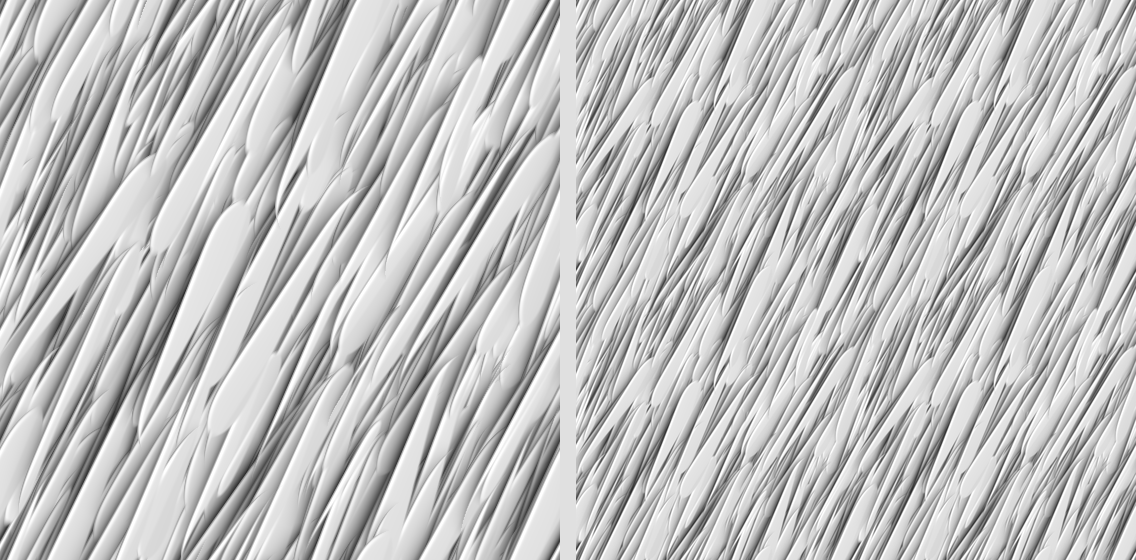
Left, the tile; right, the same tile 2 across and 2 down.
Write a Shadertoy shader that draws this texture.

```glsl
// Overlapping pale slanted blades, like layered shards in relief.
// Blades are scattered on a wrapping square and composited front to back;
// each has a bright left rim and casts a soft shadow on the blades below it.
#define BLADES 360
#define LEAN 1.11
#define LEAN_SPREAD 0.36
#define HALF_LENGTH vec2(0.10, 0.36)
#define HALF_WIDTH vec2(0.008, 0.040)
#define BODY_TONE 0.882
#define RIM_GLOW 0.12
#define RIM_SIZE 0.0040
#define SHADOW_DEPTH vec2(0.35, 0.80)
#define SHADOW_STACKING 0.30
#define EDGE_BLUR 0.002

// Four random values for one blade
vec4 hash4(float n) {
    vec4 p = fract(n * vec4(0.1031, 0.1030, 0.0973, 0.1099));
    p += dot(p, p.wzxy + 33.33);
    return fract((p.xxyz + p.yzzw) * p.zywx);
}

// Grey of a blade surface: rim on the left, slightly darker facet on the right
float bladeTone(float fromLeft, float across, float along, float width, vec4 rnd) {
    float rimOffset = (fromLeft - 0.005) / RIM_SIZE;
    float rim = RIM_GLOW * exp(-rimOffset * rimOffset);
    float sheen = 0.015 * exp(-fromLeft / 0.014);
    float facetLine = across - width * (rnd.z - 0.3) + 0.04 * along * (rnd.w - 0.5);
    float facet = 0.025 * smoothstep(0.0, 0.006, facetLine);
    float slope = 0.012 * across / width;
    float tone = BODY_TONE + 0.02 * (rnd.y - 0.5) + sheen - facet - slope;
    float endFade = 1.0 - pow(abs(along), 8.0);
    float bevel = mix(0.6, 1.0, smoothstep(0.0, 0.004, fromLeft));
    return (tone + rim * endFade) * mix(1.0, bevel, endFade);
}

void mainImage(out vec4 fragColor, in vec2 fragCoord) {
    vec2 uv = fragCoord / iResolution.xy;
    float grey = 0.0;
    float uncovered = 1.0;
    float light = 1.0;

    for (int i = 0; i < BLADES; i++) {
        // Placement: an even sequence with jitter, wrapped on the unit square
        float id = float(i) + 1.0;
        vec4 shape = hash4(id);
        vec4 look = hash4(id + 517.3);
        vec2 center = fract(id * vec2(0.7549, 0.5698) + 0.2 * look.xy);
        vec2 offset = fract(uv - center + 0.5) - 0.5;

        // Blade coordinates: along its axis and across it
        float angle = LEAN + LEAN_SPREAD * (0.5 * (shape.z + shape.w) - 0.5);
        vec2 axis = vec2(cos(angle), sin(angle));
        float size = pow(shape.x, 1.3);
        float width = mix(HALF_WIDTH.x, HALF_WIDTH.y, size);
        float halfLength = mix(HALF_LENGTH.x, HALF_LENGTH.y, mix(shape.x, shape.y, 0.5));
        float along = dot(offset, axis) / halfLength;
        float across = dot(offset, vec2(axis.y, -axis.x));
        if (abs(along) >= 1.0) continue;

        // Straight left edge; the right edge narrows toward one rounded end
        float t2 = along * along;
        float profile = width * (1.0 - t2 * t2 * t2 * t2);
        float flip = look.w < 0.65 ? 1.0 : -1.0;
        float taper = mix(1.0, 0.12, 0.5 + 0.5 * along * flip);
        float fromLeft = across + profile;
        float fromRight = profile * (2.0 * taper - 1.0) - across;

        // Body, under the shadows gathered so far
        float cover = smoothstep(-0.5 * EDGE_BLUR, 0.5 * EDGE_BLUR, fromLeft)
                    * smoothstep(0.0, 0.006, fromRight)
                    * smoothstep(0.0, 0.08, 1.0 - abs(along));
        if (cover > 0.0) {
            float tone = bladeTone(max(fromLeft, 0.0), across, along, width, look);
            grey += uncovered * cover * tone * light;
            uncovered *= 1.0 - cover;
            if (uncovered < 0.01) break;
        }

        // Shadow on everything lower, to the left of this blade
        if (fromLeft < EDGE_BLUR) {
            float reach = 0.005 + 0.30 * width;
            float depth = mix(SHADOW_DEPTH.x, SHADOW_DEPTH.y, look.z) * (1.0 - t2);
            float shade = 1.0 - depth * exp(min(fromLeft, 0.0) / reach);
            float darker = min(light, shade);
            light = darker * mix(1.0, max(light, shade), SHADOW_STACKING);
        }
    }

    grey += uncovered * BODY_TONE * light;
    fragColor = vec4(vec3(clamp(grey, 0.0, 1.0)), 1.0);
}
```
